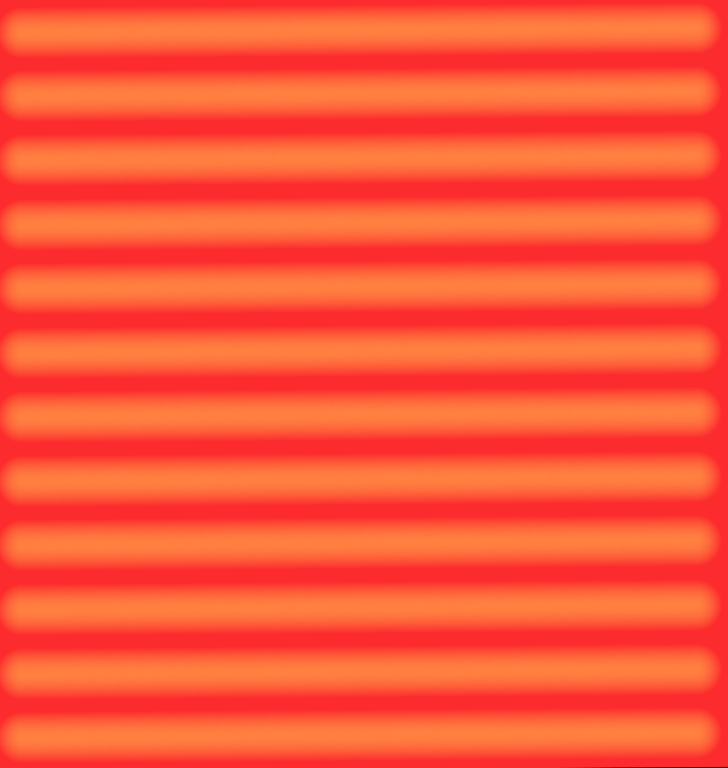
Give the GLSL for this pattern, as a Shadertoy shader.

```glsl
#define BANDS 12.0
#define PITCH 0.0835
#define FIRST_CENTER 0.0391
#define TILT 0.0066
#define BAND_RADIUS 0.40
#define FALLOFF 1.8
#define BAND_ENDS vec2(-0.005, 0.992)
#define WOBBLE 0.012
#define GRAIN 0.022
#define GAP_RED vec3(0.988, 0.168, 0.176)
#define CORE_ORANGE vec3(1.0, 0.502, 0.255)
#define CORNER_START 0.75

float hash(vec2 p) {
    return fract(sin(dot(p, vec2(127.1, 311.7))) * 43758.5453);
}

float valueNoise(vec2 p) {
    vec2 cell = floor(p);
    vec2 f = fract(p);
    f = f * f * (3.0 - 2.0 * f);
    float bottom = mix(hash(cell), hash(cell + vec2(1, 0)), f.x);
    float top = mix(hash(cell + vec2(0, 1)), hash(cell + vec2(1, 1)), f.x);
    return mix(bottom, top, f.y);
}

// Distance from a horizontal segment, in units of the band pitch
float segmentDistance(vec2 p, float left, float right) {
    float beyond = max(max(left - p.x, p.x - right), 0.0);
    return length(vec2(beyond, p.y));
}

// Glow that is brightest on the axis and fades to zero at the band edge
float bandGlow(float dist) {
    float glow = 1.0 - pow(dist / BAND_RADIUS, FALLOFF);
    float soft = 0.06;
    return 0.5 * (glow + sqrt(glow * glow + soft * soft)) - 0.001;
}

void mainImage(out vec4 fragColor, in vec2 fragCoord) {
    vec2 p = fragCoord / iResolution.y;
    float aspect = iResolution.x / iResolution.y;

    // Slightly tilted rows
    float row = (p.y - TILT * p.x - FIRST_CENTER) / PITCH;
    float index = clamp(floor(row + 0.5), 0.0, BANDS - 1.0);
    float wobble = (hash(vec2(index, 3.0)) - 0.5) * WOBBLE;

    // Rounded soft bands
    vec2 local = vec2(p.x / PITCH, row - index + wobble);
    vec2 ends = BAND_ENDS * aspect / PITCH + vec2(BAND_RADIUS, -BAND_RADIUS);
    float glow = bandGlow(segmentDistance(local, ends.x, ends.y + wobble));

    // Faint grain inside the glow
    float grain = (valueNoise(p * vec2(190.0, 260.0)) - 0.5) * GRAIN;
    glow = clamp(glow + grain * smoothstep(0.0, 0.4, glow), 0.0, 1.0);
    vec3 color = mix(GAP_RED, CORE_ORANGE, glow);

    // Thin dark wedge in the lower right corner
    float wedge = p.y - TILT * (p.x - CORNER_START * aspect);
    float pixel = 1.0 / iResolution.y;
    color *= smoothstep(-0.5 * pixel, 0.5 * pixel, wedge);

    fragColor = vec4(color, 1.0);
}
```
